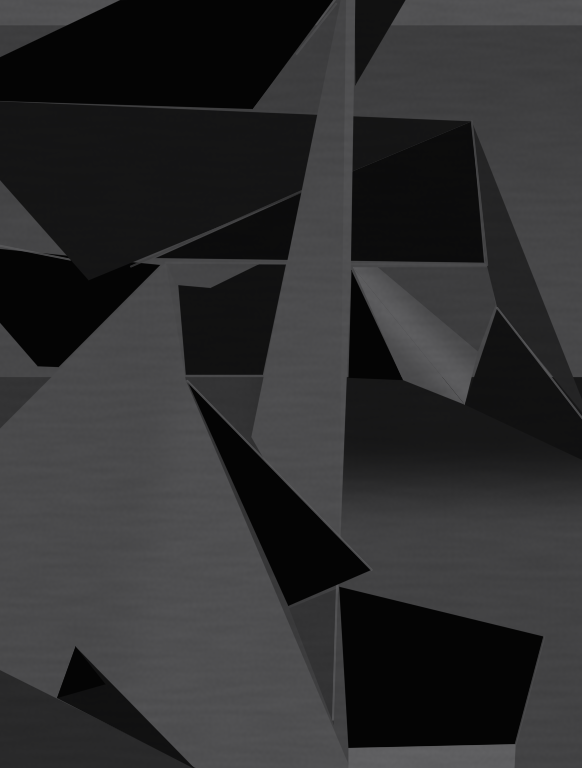
Give the GLSL for this background, as a Shadertoy shader.

```glsl
// Folded sheets of dark metal leaning together in a dim grey room.
// Flat four-cornered faces are layered from back to front by signed distance,
// then thin lit edges, a soft floor shadow and fine noise grain are added.

// Tones from darkest to lightest
const float INK = 0.015;
const float COAL = 0.065;
const float SHADE = 0.14;
const float SLATE = 0.24;
const float ASH = 0.30;
const float PALE = 0.36;

float hash(vec2 p) {
    return fract(sin(dot(p, vec2(127.1, 311.7))) * 43758.5);
}

vec2 gradient(vec2 cell) {
    float angle = 6.2832 * hash(cell);
    return vec2(cos(angle), sin(angle));
}

float gradientNoise(vec2 p) {
    vec2 i = floor(p), f = fract(p), u = f * f * (3.0 - 2.0 * f);
    vec2 e = vec2(1, 0);
    float low = mix(dot(gradient(i), f), dot(gradient(i + e), f - e), u.x);
    float high = mix(dot(gradient(i + e.yx), f - e.yx),
                     dot(gradient(i + 1.0), f - 1.0), u.x);
    return mix(low, high, u.y);
}

float segmentDistance(vec2 p, vec2 a, vec2 b) {
    vec2 ab = b - a;
    float t = clamp(dot(p - a, ab) / max(dot(ab, ab), 1e-5), 0.0, 1.0);
    return length(p - a - ab * t);
}

// Signed distance to a quad; a repeated corner makes a triangle
float quadDistance(vec2 p, vec2 a, vec2 b, vec2 c, vec2 d) {
    vec2 corner[4] = vec2[4](a, b, c, d);
    float dist = 1e5, side = 1.0;
    for (int i = 0; i < 4; i++) {
        vec2 s = corner[i], e = corner[(i + 1) % 4];
        dist = min(dist, segmentDistance(p, s, e));
        bool crosses = (s.y > p.y) != (e.y > p.y);
        if (crosses && p.x < s.x + (e.x - s.x) * (p.y - s.y) / (e.y - s.y)) side = -side;
    }
    return side * dist;
}

void face(inout float tone, vec2 p, float aa, float fill, vec2 a, vec2 b, vec2 c, vec2 d) {
    tone = mix(tone, fill, 1.0 - smoothstep(-aa, aa, quadDistance(p, a, b, c, d)));
}

void edge(inout float tone, vec2 p, float aa, float light, vec2 a, vec2 b) {
    tone = mix(tone, light, 0.75 * (1.0 - smoothstep(0.06, 0.12 + aa, segmentDistance(p, a, b))));
}

float room(vec2 p, float aa) {
    float wall = mix(0.28, SLATE, smoothstep(60.0, 96.0, p.y));
    wall = mix(wall, 0.32, smoothstep(-aa, aa, p.y - 96.7));
    float ground = mix(0.26, 0.09, smoothstep(30.0, 43.0, p.y));
    ground = mix(0.2, ground, smoothstep(30.0, 46.0, p.x));
    return mix(ground, wall, smoothstep(-aa, aa, p.y - 50.9));
}

void mainImage(out vec4 fragColor, in vec2 fragCoord) {
    // Canvas is 75.5 wide and 100 high
    vec2 p = fragCoord / iResolution.xy * vec2(75.5, 100);
    float aa = 70.0 / iResolution.y;
    float tone = room(p, aa);

    // Upper sheets
    face(tone, p, aa, INK, vec2(-11.2, 87.2), vec2(15.6, 100), vec2(43.6, 100.5), vec2(32.8, 85.8));
    face(tone, p, aa, SLATE, vec2(43.6, 100), vec2(32.8, 85.8), vec2(41.4, 85.3), vec2(45, 100));
    edge(tone, p, aa, ASH, vec2(43.6, 99.5), vec2(38.5, 93));
    face(tone, p, aa, COAL, vec2(46, 101), vec2(53.2, 101), vec2(46.1, 88.9), vec2(46.1, 88.9));

    // Left hollow, then the long tabletop and its folded underside
    face(tone, p, aa, INK, vec2(-9.1, 68.5), vec2(20.8, 65.5), vec2(7.6, 52.2), vec2(4.9, 52.3));
    edge(tone, p, aa, PALE, vec2(0, 68), vec2(9.1, 66.2));
    face(tone, p, aa, 0.08, vec2(-9.4, 87.2), vec2(61.2, 84.2), vec2(39.1, 74.9), vec2(11.5, 63.5));
    face(tone, p, aa, 0.045, vec2(20.2, 66.4), vec2(39.1, 74.9), vec2(61.2, 84.2), vec2(62.8, 65.8));
    edge(tone, p, aa, SLATE, vec2(17, 65.3), vec2(39.1, 75.1));

    // Box below the table
    face(tone, p, aa, COAL, vec2(22.9, 65.6), vec2(37.1, 65.6), vec2(34.1, 51.2), vec2(24.1, 51.2));
    face(tone, p, aa, 0.27, vec2(21.5, 65.9), vec2(33.6, 65.6), vec2(27.3, 62.5), vec2(22.8, 62.9));
    edge(tone, p, aa, ASH, vec2(21.5, 65.8), vec2(63, 65.5));

    // Right cluster of folds
    float sheen = mix(0.29, PALE, smoothstep(6.0, 0.0, abs(p.x + p.y - 110.0)));
    face(tone, p, aa, INK, vec2(45.6, 64.8), vec2(52.3, 50.5), vec2(45.2, 50.8), vec2(45.2, 50.8));
    face(tone, p, aa, SLATE, vec2(49, 65.2), vec2(63.4, 65.2), vec2(64.3, 60.3), vec2(62, 54.2));
    face(tone, p, aa, sheen, vec2(45.8, 65.2), vec2(49, 65.2), vec2(62, 54.2), vec2(60.3, 47.3));
    face(tone, p, aa, sheen, vec2(45.8, 65.2), vec2(60.3, 47.3), vec2(52.3, 50.5), vec2(52.3, 50.5));
    face(tone, p, aa, SHADE, vec2(61.2, 84.2), vec2(76.8, 44.7), vec2(64.5, 59.9), vec2(63, 66.1));
    face(tone, p, aa, COAL, vec2(64.5, 59.9), vec2(76.8, 43.9), vec2(76.8, 39.5), vec2(60.3, 47.3));
    edge(tone, p, aa, ASH, vec2(61.2, 84.2), vec2(63.2, 65.5));
    edge(tone, p, aa, PALE, vec2(64.5, 59.9), vec2(76.8, 43.9));

    // Tall blade with a narrow lit side
    float bladeTone = mix(ASH, 0.27, smoothstep(55.0, 95.0, p.y));
    face(tone, p, aa, bladeTone, vec2(44.3, 100.5), vec2(46, 100.5), vec2(43.9, 23.2), vec2(32.6, 43.1));
    face(tone, p, aa, 0.31, vec2(44.9, 100.5), vec2(46.1, 100.5), vec2(45.5, 64), vec2(43.9, 23));
    face(tone, p, aa, 0.2, vec2(37.5, 20.8), vec2(43.8, 23.4), vec2(43.3, 5.6), vec2(43.3, 5.6));
    edge(tone, p, aa, PALE, vec2(43.9, 30), vec2(43.2, 6.3));

    // Broad pale sheet, with the floor and notch at its foot
    float fold = smoothstep(-4.0, 4.0, p.x - 24.0 + (50.5 - p.y) * 0.21);
    face(tone, p, aa, mix(0.29, 0.31, fold), vec2(21.5, 65.8), vec2(24.1, 50.5), vec2(45.8, -0.9), vec2(-44.9, -0.9));
    face(tone, p, aa, 0.16, vec2(-1.3, 13.4), vec2(27.4, -1), vec2(-1.3, -1), vec2(-1.3, -1));
    face(tone, p, aa, COAL, vec2(9.8, 15.8), vec2(7.4, 9.1), vec2(25.4, -0.2), vec2(25.4, -0.2));
    face(tone, p, aa, INK, vec2(9.8, 15.8), vec2(7.4, 9.1), vec2(13.7, 10.9), vec2(13.7, 10.9));

    // Front shard and the lower block on its light base
    face(tone, p, aa, INK, vec2(24.3, 50.4), vec2(48.2, 25.8), vec2(37.4, 21.1), vec2(37.4, 21.1));
    edge(tone, p, aa, PALE, vec2(24.3, 50.4), vec2(48.2, 25.8));
    face(tone, p, aa, INK, vec2(44, 23.6), vec2(70.6, 17.1), vec2(66.9, 3.1), vec2(45.2, 2.6));
    face(tone, p, aa, 0.37, vec2(45.2, 2.6), vec2(66.9, 3.1), vec2(66.7, -1), vec2(45.2, -1));
    edge(tone, p, aa, ASH, vec2(70.6, 17.1), vec2(66.9, 3.1));

    // Faint horizontal grain, weaker on dark faces
    tone *= 1.0 + 0.06 * gradientNoise(p * vec2(0.15, 1.2)) + 0.03 * gradientNoise(p * 2.0);
    fragColor = vec4(vec3(tone, tone, tone * 1.02), 1);
}
```
